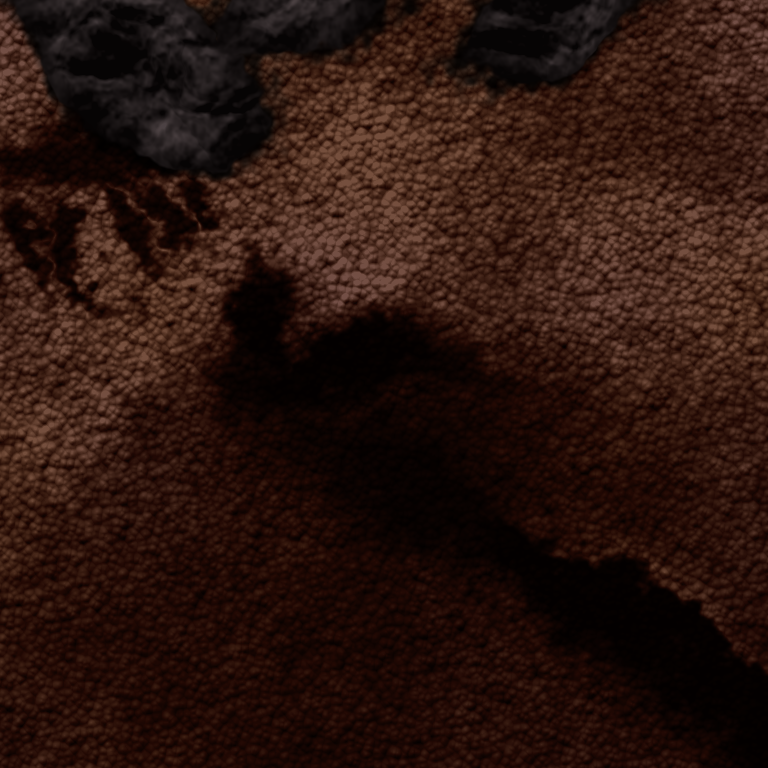
Give the GLSL for this texture, as a WebGL 1 fragment shader.

```glsl
precision highp float;
// Eroded red-brown volcanic soil under dark grey boulders, in low light.
// Broad light and shadow come from soft shapes with warped outlines; grit is
// layers of round cellular grains and noise, lit from above by differences.
uniform vec2 u_resolution;

vec2 hash2(vec2 p) {
  vec3 q = fract(p.xyx * vec3(0.1031, 0.1030, 0.0973));
  q += dot(q, q.yzx + 33.33);
  return fract((q.xx + q.yz) * q.zy);
}

float noise(vec2 p) {
  vec2 i = floor(p), f = fract(p);
  f = f * f * (3.0 - 2.0 * f);
  return mix(mix(hash2(i).x, hash2(i + vec2(1, 0)).x, f.x),
             mix(hash2(i + vec2(0, 1)).x, hash2(i + vec2(1, 1)).x, f.x), f.y);
}

float fbm(vec2 p) {
  float sum = 0.0, amp = 0.5;
  for (int i = 0; i < 5; i++) {
    sum += amp * noise(p);
    p = mat2(1.6, 1.2, -1.2, 1.6) * p + 7.3;
    amp *= 0.5;
  }
  return sum;
}

// Rounded grains of uneven height: high at cell centres, low in the gaps.
float grains(vec2 p) {
  vec2 cell = floor(p), f = fract(p);
  float top = 0.0;
  for (int y = -1; y <= 1; y++)
    for (int x = -1; x <= 1; x++) {
      vec2 o = vec2(float(x), float(y));
      vec2 h = hash2(cell + o);
      top = max(top, (0.6 + 0.6 * fract(h.x * 7.0 + h.y * 5.0)) * (1.0 - length(o + h - f)));
    }
  return top;
}

float grit(vec2 p) {
  p = mat2(0.8, 0.6, -0.6, 0.8) * p + 3.0;
  return 0.55 * grains(p * 105.0) + 0.45 * grains(p * 54.0 + 8.0);
}

float relief(vec2 p) {
  return 1.6 * fbm(p * 17.0) + 0.75 * grit(p);
}

float rockRelief(vec2 p) {
  return 1.2 * fbm(p * 11.0) + 0.6 * grains(p * vec2(13.0, 17.0)) + 0.2 * noise(p * 70.0);
}

// Soft blob, 1 inside and 0 outside, stretched and turned.
float blob(vec2 p, vec2 centre, vec2 radius, float angle) {
  float c = cos(angle), s = sin(angle);
  vec2 d = mat2(c, -s, s, c) * (p - centre) / radius;
  return 1.0 - smoothstep(0.35, 1.35, length(d));
}

// Boulder with straight, bevelled sides; negative inside.
float boulder(vec2 p, vec2 centre, vec2 radius, float bevel) {
  vec2 d = abs(p - centre + 0.25 * bevel * (p.yx - centre.yx)) / radius;
  float edge = max(max(d.x, d.y), 0.68 * (d.x + d.y));
  return (mix(edge, length(d), 0.4) - 1.0) * min(radius.x, radius.y);
}

// Broad illumination of the soil: lit bank, dim hollow, ridge and its shadow.
float soilLight(vec2 p) {
  float bank = p.y - min(0.24 + 1.05 * p.x, 0.60 - 0.10 * p.x);
  float hollow = 0.25 + 0.13 * smoothstep(0.4, 0.0, p.x)
               + 0.25 * smoothstep(0.6, 1.0, p.x) * smoothstep(0.1, 0.3, p.y);
  float light = mix(hollow, 0.73, smoothstep(-0.07, 0.10, bank));

  float u = p.x - 0.62;
  float below = 0.36 - 0.55 * u - 0.4 * u * u - p.y;
  float along = smoothstep(0.46, 0.70, p.x);
  light += 0.22 * along * smoothstep(-0.07, -0.01, below) * (1.0 - smoothstep(-0.01, 0.01, below));
  float shade = along * smoothstep(-0.01, 0.02, below) * (1.0 - smoothstep(0.07, 0.18, below));
  shade = max(shade, blob(p, vec2(0.43, 0.51), vec2(0.19, 0.07), 0.1));
  shade = max(shade, blob(p, vec2(0.34, 0.58), vec2(0.065, 0.075), 0.5));
  shade = max(shade, 0.8 * blob(p, vec2(0.54, 0.36), vec2(0.22, 0.08), -0.4));
  shade = max(shade, 0.9 * blob(p, vec2(0.12, 0.80), vec2(0.20, 0.06), 0.1));
  // Gullies running down to the right, of uneven length and place.
  for (int i = 0; i < 5; i++) {
    vec2 h = hash2(vec2(float(i), 4.0));
    vec2 at = vec2(0.03 + 0.06 * float(i), 0.60 + 0.025 * float(i) + 0.08 * h.x);
    shade = max(shade, 0.9 * blob(p, at, vec2(0.05 + 0.06 * h.y, 0.022), -0.85));
  }
  return light * (1.0 - 0.98 * shade);
}

vec3 soilColor(float t) {
  vec3 c = mix(vec3(0.012, 0.001, 0.0), vec3(0.13, 0.035, 0.015), clamp(t / 0.28, 0.0, 1.0));
  c = mix(c, vec3(0.20, 0.10, 0.06), clamp((t - 0.28) / 0.2, 0.0, 1.0));
  c = mix(c, vec3(0.29, 0.18, 0.13), clamp((t - 0.48) / 0.25, 0.0, 1.0));
  return mix(c, vec3(0.44, 0.32, 0.265), clamp((t - 0.73) / 0.42, 0.0, 1.0));
}

void main() {
  vec2 p = gl_FragCoord.xy / u_resolution, toLight = vec2(-0.001, 0.0035);
  vec2 warp = vec2(fbm(p * 11.0), fbm(p * 11.0 + 40.0)) - 0.5;
  vec2 rough = vec2(noise(p * 75.0), noise(p * 75.0 + 17.0)) - 0.5;

  // Gritty soil: lit relief, dark gaps between grains, fine speckle.
  float bump = relief(p) - relief(p + toLight);
  float speckle = noise(p * 170.0 + 11.0) - 0.5;
  float grain = 1.7 * bump + 1.0 * (grit(p) - 0.52) + 0.3 * speckle;
  float light = soilLight(p + 0.14 * warp + 0.03 * rough);
  light = light * max(0.05, 1.0 + grain) + 0.05 * grain;
  light *= 0.42 + 1.16 * fbm(p * 6.0 + 3.0);
  vec3 color = soilColor(light);
  color *= mix(vec3(1.05, 0.97, 0.84), vec3(1.02, 0.97, 1.06), noise(p * 5.0 + 21.0));

  // Grey boulders along the top, with a contact shadow beneath.
  vec2 q = p + 0.07 * warp + 0.004 * rough;
  float rock = boulder(q, vec2(0.19, 0.92), vec2(0.135, 0.125), 1.0);
  rock = min(rock, boulder(q, vec2(0.42, 1.0), vec2(0.12, 0.06), -1.0));
  rock = min(rock, boulder(q, vec2(0.75, 1.0), vec2(0.12, 0.08), -1.5));
  color *= mix(0.1, 1.0, smoothstep(-0.005, 0.025, rock + 0.02 * rough.x));
  float facet = rockRelief(q) - rockRelief(q + 2.0 * toLight);
  float rockLight = 0.36 + 2.8 * facet + 1.2 * (fbm(p * 8.0 + 15.0) - 0.45) + 0.25 * speckle;
  rockLight *= smoothstep(0.0, 0.035, -rock) * 0.6 + 0.4;
  vec3 stone = mix(vec3(0.025, 0.014, 0.014), vec3(0.30, 0.26, 0.265), clamp(rockLight, 0.0, 1.0));
  color = mix(color, stone, 1.0 - smoothstep(-0.003, 0.003, rock));
  gl_FragColor = vec4(color, 1.0);
}
```
